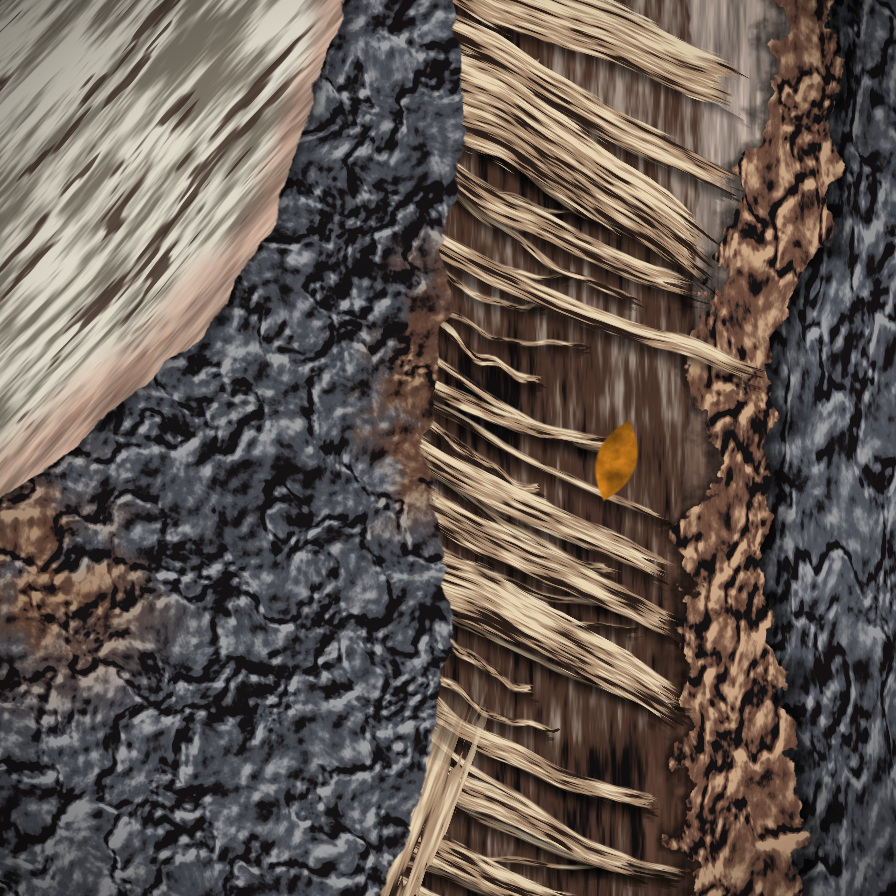
Write a Shadertoy shader that draws this texture.

```glsl
// Split tree trunk: bare wood, charred bark and torn fibres across a dark cleft.
const vec3 BLACK = vec3(.08, .065, .07);
const vec3 SLATE = vec3(.28, .29, .32);
const vec3 ASH = vec3(.62, .62, .63);
const vec3 UMBER = vec3(.36, .25, .2);
const vec3 TAN = vec3(.66, .54, .43);
const vec3 CREAM = vec3(.9, .83, .7);
const vec3 PALE = vec3(.87, .85, .79);
const vec3 PINK = vec3(.68, .55, .48);
const vec3 AMBER = vec3(.7, .43, .1);
const float SOFT = .002;
const float SAG = .018;
const int WISPS = 26;

// Region borders, evenly spaced from bottom to top
const float WOOD_EDGE[9] = float[](-.6, -.44, -.27, -.1, .08, .225, .305, .345, .385);
const float CLEFT_LEFT[9] = float[](.43, .47, .5, .5, .475, .495, .5, .518, .505);
const float CLEFT_RIGHT[9] = float[](.72, .72, .73, .745, .765, .775, .775, .785, .765);
const float INNER_LEFT[9] = float[](.755, .76, .755, .765, .785, .775, .81, .85, .875);
const float INNER_RIGHT[9] = float[](.9, .895, .87, .85, .865, .87, .925, .935, .935);

// Fibre bundles: start height, end x, end height, half width
const vec4 BUNDLES[12] = vec4[](
  vec4(1.04, .82, .9, .038), vec4(.97, .815, .8, .022), vec4(.81, .77, .68, .016),
  vec4(.895, .785, .715, .05), vec4(.73, .84, .59, .014), vec4(.575, .69, .505, .009),
  vec4(.5, .745, .365, .018), vec4(.44, .75, .3, .021), vec4(.355, .755, .215, .033),
  vec4(.21, .73, .1, .013), vec4(.15, .71, .035, .016), vec4(.075, .64, -.01, .02));

float hash(vec2 p) {
  vec3 q = fract(p.xyx * .1031);
  q += dot(q, q.yzx + 33.33);
  return fract((q.x + q.y) * q.z);
}
float noise(vec2 p) {
  vec2 i = floor(p), f = fract(p);
  f *= f * (3. - 2. * f);
  return mix(mix(hash(i), hash(i + vec2(1, 0)), f.x),
    mix(hash(i + vec2(0, 1)), hash(i + 1.), f.x), f.y);
}
float fbm(vec2 p) {
  float sum = 0., amp = .516;
  for (int i = 0; i < 5; i++, amp *= .5) {
    sum += amp * noise(p);
    p = mat2(1.6, 1.2, -1.2, 1.6) * p + 7.3;
  }
  return sum;
}
// Directional noise with unrotated octaves
float grain(vec2 p) {
  return .5 * noise(p) + .3 * noise(p * 2.1 + 5.) + .2 * noise(p * 4.3 + 9.);
}
float border(float edge[9], float y) {
  float s = clamp(y, 0., .9999) * 8.;
  int i = int(s);
  return mix(edge[i], edge[i + 1], fract(s));
}
float over(float d) { return smoothstep(-SOFT, SOFT, d); }
vec3 ramp(float t, vec3 low, vec3 mid, vec3 high) {
  return mix(mix(low, mid, smoothstep(.0, .4, t)), high, smoothstep(.4, .95, t));
}
float barkHeight(vec2 q) {
  return .75 * fbm(q) + .25 * smoothstep(0., .08, abs(fbm(q * .4 + 3.) - .5));
}
// Relief lit from the upper left
float barkTone(vec2 q) {
  q += .7 * vec2(noise(q * .5), noise(q * .5 + 9.));
  float h = barkHeight(q);
  return .38 + 1.9 * (h - barkHeight(q + vec2(-.2, .28))) + h - .58;
}

// One bent fibre bundle with a shadow beneath it
void strand(inout vec3 col, vec2 p, vec4 s, float seed) {
  float x0 = border(CLEFT_LEFT, s.x) - .015;
  float t = (p.x - x0) / (s.y - x0);
  float sag = SAG * (1. - s.w / .03);
  float off = p.y - mix(s.x, s.z, t) + 4. * sag * t * (1. - t);
  off += .012 * (noise(vec2(t * 5., seed)) - .5);
  float width = s.w * mix(1.1, .65, clamp(t, 0., 1.));
  float fibre = grain(vec2(t * 6. + seed, off * 230. + seed * 7.));
  float span = over(t) * (1. - smoothstep(.97, 1., t + .25 * (fibre - .5)));
  float shadow = smoothstep(-width - .02, -width, off) * (1. - smoothstep(0., width, off));
  col *= 1. - .5 * shadow * span;
  float body = over(width * (.7 + .6 * fibre) - abs(off));
  float tone = .4 + 2.3 * (fibre - .48) + .2 * off / width;
  col = mix(col, ramp(tone, UMBER * .45, TAN, CREAM), body * span);
}

void mainImage(out vec4 fragColor, in vec2 fragCoord) {
  vec2 p = fragCoord / iResolution.xy;
  float rough = fbm(p * 32.) - .5, patches = fbm(p * 9. + 4.);
  float fine = grain(p * vec2(130, 16));
  // Cleft floor and upright strip of wood
  float depth = fine + patches - .72 + .2 * smoothstep(.3, .7, p.y);
  vec3 col = ramp(depth, BLACK * .8, UMBER * .8, mix(TAN, ASH, .5));
  vec3 strip = mix(UMBER * .8, vec3(.62, .56, .52), smoothstep(.3, .85, p.y));
  col = mix(col, strip * (.5 + fine), over(p.x - border(CLEFT_RIGHT, p.y) + .015 * rough));
  // Flaky inner bark and outer bark on the right
  float innerD = p.x - border(INNER_LEFT, p.y) + .09 * rough;
  float outerD = p.x - border(INNER_RIGHT, p.y) + .06 * rough;
  float flakes = barkTone(p * vec2(60, 32) + 11.) + .06;
  col *= 1. - .5 * smoothstep(-.025, 0., innerD);
  col = mix(col, ramp(flakes, BLACK, UMBER * 1.2, TAN * 1.2), over(innerD));
  vec3 outer = ramp(barkTone(p * vec2(64, 28) + 40.), BLACK, SLATE * 1.1, ASH);
  col = mix(col, outer * mix(.35, 1., smoothstep(0., .035, outerD)), over(outerD));
  // Loose wisps, then the main bundles
  for (int i = 0; i < WISPS; i++) {
    float k = float(i), r = hash(vec2(k, 3)), y = (k + r) / float(WISPS);
    float reach = mix(.58, .77, hash(vec2(k, 8)));
    strand(col, p, vec4(y, reach, y - (reach - .5) * mix(.2, .8, r), .002 + .005 * r), k + 30.);
  }
  for (int i = 0; i < 12; i++) strand(col, p, BUNDLES[i], float(i) * 3.7);
  // Dry leaf
  vec2 leaf = mat2(.95, .3, -.3, .95) * (p - vec2(.688, .486));
  float leafD = .022 - 10. * leaf.y * leaf.y - abs(leaf.x);
  col = mix(col, AMBER * (.4 + fbm(p * 60.)), over(leafD));
  // Splintered fringe on the lower left lip
  float lipD = border(CLEFT_LEFT, p.y) - p.x + .03 * rough;
  float splinter = grain(vec2((p.x - .35 * p.y) * 130., p.y * 12.));
  float fringe = over(lipD + .1 * splinter - .01) * (1. - smoothstep(.12, .25, p.y));
  col = mix(col, ramp(splinter * 1.8 - .4, UMBER * .5, TAN, CREAM), fringe);
  // Charred bark with a rusty lip
  float tone = barkTone(p * vec2(46, 42)) + .5 * (patches - .5);
  float rust = smoothstep(.08, .02, lipD + .1 * rough) * smoothstep(.2, .1, abs(p.y - .57));
  rust = max(rust, smoothstep(.2, .04, length(p - vec2(.05, .36))) * smoothstep(.4, .6, patches));
  col = mix(col, mix(ramp(tone, BLACK, SLATE, ASH), ramp(tone, BLACK, UMBER, TAN), rust), over(lipD));
  // Bare wood: slanted grain, dark checks, pinkish rim
  float woodD = border(WOOD_EDGE, p.y) - p.x + .025 * rough;
  vec2 g = mat2(.66, .75, .75, -.66) * p;
  g.y += .03 * noise(g * vec2(5, 8));
  float lines = grain(g * vec2(12, 120));
  vec3 wood = mix(vec3(.47, .44, .39), PALE, smoothstep(.22, .65, lines + .5 * (patches - .5)));
  wood = mix(wood, UMBER * .6, .8 * smoothstep(.66, .76, grain(g * vec2(9, 85) + 20.)));
  float rim = smoothstep(1., .3, woodD / mix(.12, .04, smoothstep(.55, .85, p.y)));
  wood = mix(wood, PINK * (.6 + .8 * lines), .8 * rim);
  col *= 1. - .4 * smoothstep(-.025, 0., woodD);
  col = mix(col, wood, over(woodD));
  // Darkened corners
  col *= 1. - .45 * smoothstep(.45, .78, length(p - .5));
  fragColor = vec4(col, 1);
}
```
